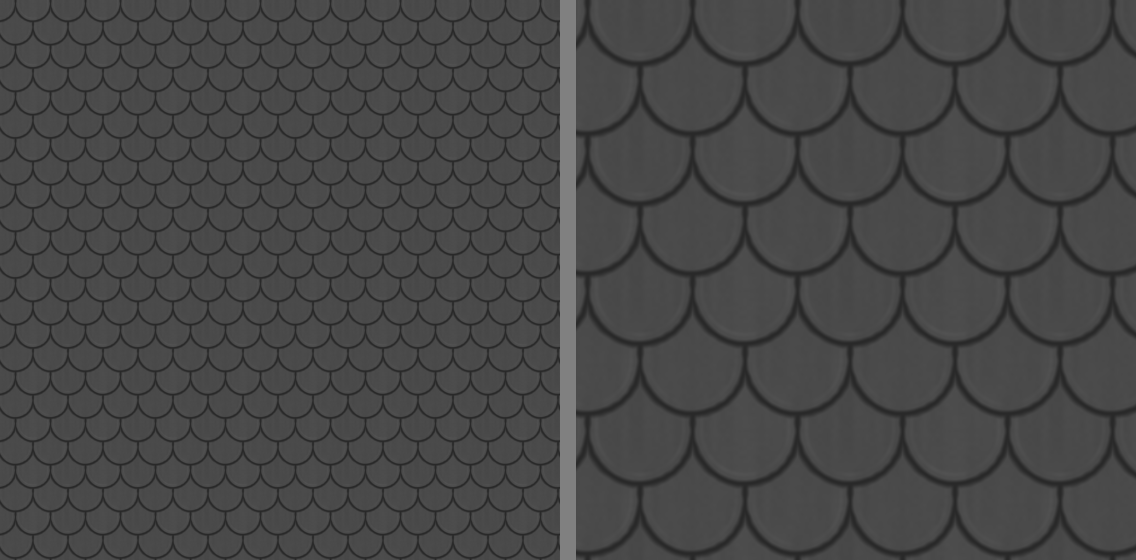
Left: the whole. Right: its middle third, enlarged.
Give the GLSL for this pattern, as a Shadertoy shader.

```glsl
float hash(vec2 p) {
    p = fract(p * vec2(0.1031, 0.1137));
    p += dot(p, p.yx + 33.33);
    return fract((p.x + p.y) * p.x * 47.0);
}

float noise(vec2 p) {
    vec2 cell = floor(p), f = fract(p);
    f = f * f * (3.0 - 2.0 * f);
    return mix(mix(hash(cell), hash(cell + vec2(1, 0)), f.x),
               mix(hash(cell + vec2(0, 1)), hash(cell + vec2(1, 1)), f.x), f.y);
}

// Round-bottomed tile with straight sides above its centre
float tileDistance(vec2 p) {
    return length(vec2(p.x, min(p.y, 0.0))) - 0.5;
}

// Slate face with faint vertical grain and a lighter inner rim
float slateFace(vec2 p, float d, vec2 id) {
    vec2 seed = 17.0 * mod(id, 2.0) + 40.0;
    float grain = noise(p * vec2(14.0, 2.0) + seed) - 0.5;
    float speckle = noise(p * 24.0 + seed * 3.0) - 0.5;
    float rim = smoothstep(0.035, 0.0, abs(d + 0.085));
    float rimWear = noise(p * 5.0 + seed * 2.0);
    return 0.29 + 0.014 * grain + 0.008 * speckle
         + 0.022 * rim * rimWear + 0.006 * (hash(seed) - 0.5);
}

void mainImage(out vec4 fragColor, in vec2 fragCoord) {
    vec2 p = fragCoord / iResolution.xy * 16.0;
    float pixel = 16.0 / iResolution.x;
    float rowHeight = 2.0 / 3.0;
    float baseRow = floor((p.y - 0.0625) / rowHeight);
    float groove = 0.16;
    float shade = groove;

    // Overlap the courses from back to front
    for (int i = -1; i <= 1; i++) {
        float row = baseRow + float(i);
        float x = p.x - 0.444 - 0.5 * mod(row, 2.0);
        float column = floor(x + 0.5);
        vec2 local = vec2(x - column, p.y - row * rowHeight - 0.5625);
        float d = tileDistance(local);

        // Slightly chipped edge
        float edge = d + 0.012 * (noise(local * 13.0 + 60.0) - 0.5);

        // Shadow cast on the course behind, then the tile itself
        shade = mix(groove, shade, smoothstep(0.0, 0.065, edge));
        float face = mix(groove, slateFace(local, d, vec2(column, row)),
                         smoothstep(0.0, 0.048, -edge));
        shade = mix(shade, face, smoothstep(0.5, -0.5, edge / pixel));
    }

    fragColor = vec4(vec3(shade), 1.0);
}
```
